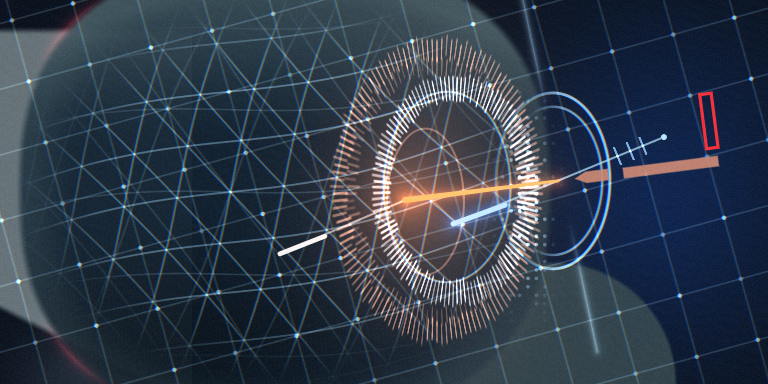
Reproduce this background procedurally as a Shadertoy shader.

```glsl
// A hazy lens on a navy field under a tilted grid, a triangular mesh,
// tick rings and glowing beams. Built from implicit ellipses, repeated
// lines and segment distances.
const float TAU = 6.28318, GRID = 0.165, MESH = 0.125;
const float GRID_TILT = 0.27, MESH_TILT = 0.22, BAR_TILT = 0.127;
const float FRINGE = 0.0022, GRAIN = 0.035;
const vec2 LENS = vec2(0.742, 0.505), LENS_SIZE = vec2(0.69, 0.6);
const vec2 HUB = vec2(1.138, 0.505), DIAL = vec2(1.44, 0.529);
const vec2 BEAM_A = vec2(1.055, 0.479), BEAM_B = vec2(1.453, 0.529);
const vec2 RAY_A = vec2(1.18, 0.417), RAY_B = vec2(1.729, 0.643);
const vec2 BAR_A = vec2(0.729, 0.339), BAR_B = vec2(0.846, 0.385);
const vec3 NIGHT = vec3(0.045, 0.075, 0.12), NAVY = vec3(0.065, 0.15, 0.31);
const vec3 TEAL = vec3(0.075, 0.14, 0.2), HAZE = vec3(0.28, 0.37, 0.4);
const vec3 FOG = vec3(0.4, 0.45, 0.47), ICE = vec3(0.72, 0.9, 1);
const vec3 COPPER = vec3(0.88, 0.57, 0.43), EMBER = vec3(1, 0.42, 0.15);
const vec3 RED = vec3(0.95, 0.2, 0.24), PEACH = vec3(0.8, 0.54, 0.46);
float pixel;

float hash(vec2 p) { return fract(sin(dot(p, vec2(127.1, 311.7))) * 4375.85); }
mat2 turn(float a) { float c = cos(a), s = sin(a); return mat2(c, -s, s, c); }
float stroke(float d, float w) { return 1.0 - smoothstep(w, w + 1.3 * pixel, abs(d)); }
float fill(float d, float soft) { return 1.0 - smoothstep(-soft, soft, d); }
float blob(vec2 p, vec2 r) { p /= r; return exp(-dot(p, p)); }
float repeat(float x, float cell) { return (fract(x / cell + 0.5) - 0.5) * cell; }
float box(vec2 p, vec2 b) { p = abs(p) - b; return max(p.x, p.y); }
float ring(vec2 p, vec2 r, float w) {
    float k = length(p / r);
    return stroke(k * (k - 1.0) / max(length(p / r / r), 0.001), w);
}
// Distance to a segment, and position along it
vec2 segment(vec2 p, vec2 a, vec2 b) {
    p -= a; b -= a;
    float t = clamp(dot(p, b) / dot(b, b), 0.0, 1.0);
    return vec2(length(p - b * t), t);
}
// Radial ticks of uneven length
float ticks(vec2 p, vec2 r, float count, float inner) {
    vec2 q = p / r;
    float turns = atan(q.y, q.x) / TAU * count;
    float rho = length(q), h = hash(vec2(floor(turns), count));
    float d = (fract(turns) - 0.5) * TAU / count * length(p);
    float band = fill(inner - rho - 0.06 * h, 0.015) * fill(rho + 0.05 * h - 1.0, 0.015);
    return stroke(d, 0.0008) * band * (0.5 + 0.5 * h);
}
// Fine linework, sampled once per colour channel
float linework(vec2 p) {
    vec2 g = turn(GRID_TILT) * (p - vec2(0.755, 0.805));
    vec2 c = vec2(repeat(g.x, GRID), repeat(g.y, GRID));
    float sum = 0.2 * stroke(min(abs(c.x), abs(c.y)), 0.0005), mesh = 0.0;
    sum += (0.35 + 0.5 * hash(round(g / GRID))) * stroke(length(c), 0.004);
    vec2 m = p - vec2(0.6, 0.5);
    m += 0.025 * sin(m.yx * 5.0);
    for (int i = 0; i < 3; i++) {
        vec2 n = turn(MESH_TILT + float(i) * TAU / 6.0) * m;
        mesh += 0.42 * stroke(repeat(n.y, MESH), 0.0006);
        mesh += 0.18 * stroke(repeat(n.y + n.x * 0.12, MESH * 1.7), 0.0004);
    }
    sum += mesh * fill(length((p - LENS) / vec2(0.69, 0.5)) - 0.83, 0.24);
    vec2 q = p - DIAL;
    float right = smoothstep(-0.08, 0.06, q.x);
    sum += ring(q, vec2(0.148, 0.229), 0.002) * (0.35 + 0.6 * right);
    sum += ring(q, vec2(0.128, 0.193), 0.0015) * 0.75 * right;
    return sum + 0.6 * ring(p - vec2(1.164, 0.513), vec2(0.165, 0.248), 0.001);
}
// Pale shapes, then the lens with upper haze and a soft rim
vec3 backdrop(vec2 p) {
    vec3 col = mix(NIGHT, NAVY, blob(p - vec2(1.72, 0.5), vec2(0.36, 0.43)));
    float panel = max(p.y - 0.92, 0.2 - 0.5 * p.x - p.y);
    col = mix(col, FOG, fill(panel, 0.012) * step(p.x, 0.5));
    col = mix(col, HAZE * 0.8, 0.85 * fill(length(p - vec2(1.445, 0)) - 0.315, 0.006));
    col += 0.22 * FOG * blob(p - vec2(0.22, 0.02), vec2(0.16, 0.12));
    vec2 e = pow(abs(p - LENS) / LENS_SIZE, vec2(2.5));
    float lens = pow(e.x + e.y, 0.4) - 1.0;
    float haze = 0.75 * smoothstep(0.6, 1.08, p.y) + 0.35 * smoothstep(-0.22, 0.0, lens);
    vec3 body = mix(TEAL, HAZE, min(haze, 0.9));
    body *= 1.0 - 0.35 * blob(p - vec2(0.5, 0.1), vec2(0.5, 0.25));
    col = mix(col, body, 0.94 * fill(lens, 0.018));
    float edge = fill(p.x - 0.24, 0.08) * smoothstep(0.3, 0.46, abs(p.y - 0.5));
    return col + RED * 0.35 * edge * exp(-abs(lens - 0.01) * 70.0);
}
void mainImage(out vec4 fragColor, in vec2 fragCoord) {
    pixel = 1.0 / iResolution.y;
    vec2 p = fragCoord * pixel, h = p - HUB, shift = vec2(FRINGE, 0);
    vec3 col = backdrop(p);
    col += ICE * 0.75 * vec3(linework(p - shift), linework(p), linework(p + shift));
    // Tick rings and sparks
    col += COPPER * (0.18 * blob(h, vec2(0.25, 0.36))
         + 0.75 * ticks(h, vec2(0.28, 0.41), 130.0, 0.87)
         + 0.4 * ticks(h, vec2(0.245, 0.36), 110.0, 0.88)
         + 0.35 * ring(h + 0.03, vec2(0.1, 0.19), 0.001));
    col += mix(COPPER, ICE, 0.6) * ticks(h - vec2(0.047, 0), vec2(0.22, 0.31), 120.0, 0.8);
    vec2 s = p / 0.022;
    float spark = step(0.62, hash(floor(s))) * stroke(length(fract(s) - 0.5) * 0.022, 0.003);
    col += ICE * spark * blob(p - vec2(1.37, 0.47), vec2(0.05, 0.19));
    // Upright axis
    vec2 axis = segment(p, vec2(1.362, 1), vec2(1.555, 0.085));
    col += ICE * 0.4 * smoothstep(0.12, 0.35, abs(axis.y - 0.48)) * exp(-axis.x * 180.0);
    // White and blue pointers
    float lead = 0.55 * stroke(segment(p, BAR_A, BEAM_A).x, 0.001);
    col = mix(col, vec3(0.96), max(stroke(segment(p, BAR_A, BAR_B).x, 0.0045), lead));
    vec2 ray = segment(p, RAY_A, RAY_B);
    float core = segment(p, RAY_A, vec2(1.315, 0.466)).x;
    col += NAVY * 1.6 * exp(-core * 55.0);
    float tip = max(stroke(length(p - RAY_B), 0.006), 0.7 * stroke(ray.x, 0.001));
    col = mix(col, ICE, max(stroke(core, 0.005), tip));
    float notch = step(abs(ray.y - 0.84), 0.1) * step(ray.x, 0.025);
    col += ICE * 0.6 * notch * stroke(repeat(ray.y, 0.06), 0.003);
    // Ember beam
    vec2 beam = segment(p, BEAM_A, BEAM_B);
    col += EMBER * 0.5 * (exp(-length(p - BEAM_A) * 11.0) + exp(-beam.x * 65.0));
    col = mix(col, vec3(1, 0.78, 0.45), stroke(beam.x, mix(0.006, 0.002, beam.y)));
    // Peach arrow and bar, red frame
    mat2 tilt = turn(BAR_TILT);
    vec2 a = tilt * (p - vec2(1.54, 0.54));
    float arrow = box(a, vec2(0.045, min(0.015, 0.5 * a.x + 0.022)));
    float slab = box(tilt * (p - vec2(1.747, 0.565)), vec2(0.125, 0.014));
    col = mix(col, PEACH, 0.92 * fill(min(slab, arrow), pixel));
    float frame = box(tilt * (p - vec2(1.846, 0.685)), vec2(0.015, 0.071));
    col = mix(col, RED, stroke(frame, 0.0025));
    col += GRAIN * (hash(floor(p * 400.0)) - 0.5);
    fragColor = vec4(clamp(col, 0.0, 1.0), 1);
}
```
